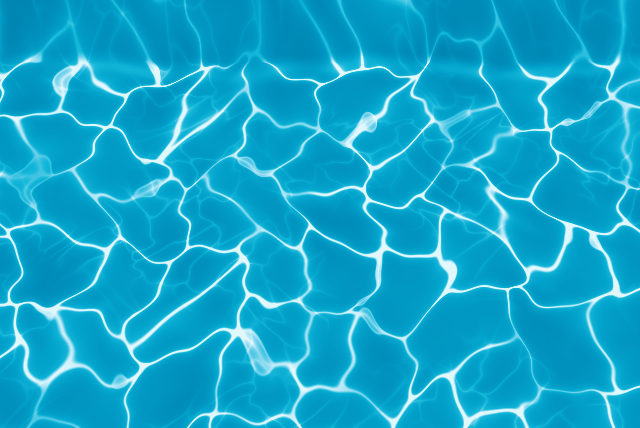
Write a WebGL 1 fragment shader that draws this texture.

```glsl
precision highp float;
// Sunlit swimming pool water: a web of bright caustic lines over turquoise.

uniform vec2 u_resolution;

const vec3 ABYSS = vec3(0.00, 0.50, 0.68);
const vec3 DEEP  = vec3(0.00, 0.56, 0.73);
const vec3 WATER = vec3(0.01, 0.64, 0.80);
const vec3 LIGHT = vec3(0.08, 0.72, 0.85);
const vec3 PALE  = vec3(0.38, 0.80, 0.91);
const vec3 FOAM  = vec3(0.63, 0.88, 0.95);
const vec3 GLINT = vec3(0.88, 0.97, 0.99);
const float WATERLINE = 0.855;

vec2 hash2(vec2 cell) {
  vec2 k = vec2(dot(cell, vec2(127.1, 311.7)), dot(cell, vec2(269.5, 183.3)));
  return fract(sin(k) * 43758.55);
}

// Layered sines that bend the plane without folding it.
vec2 ripple(vec2 p, float amount, float phase) {
  float freq = 1.9;
  for (int i = 0; i < 4; i++) {
    p += amount * sin(freq * p.yx + phase + float(i) * vec2(1.7, 2.9));
    freq *= 1.85;
    amount *= 0.52;
  }
  return p;
}

// Smooth irregular field around 0.5, from rotated sines.
float drift(vec2 p) {
  float sum = 0.0;
  float weight = 0.5;
  for (int i = 0; i < 4; i++) {
    p = mat2(0.8, 0.6, -0.6, 0.8) * p * 1.6 + 0.6 * sin(p.yx) + 1.3;
    sum += weight * sin(p.x) * sin(p.y);
    weight *= 0.6;
  }
  return 0.5 + 0.5 * sum;
}

// Cellular border measure: 0 on the edges, rounded where edges meet.
float cellEdge(vec2 p, float sharpness) {
  vec2 home = floor(p);
  float nearest = 8.0;
  float rest = 0.0;
  for (int j = -1; j <= 1; j++) {
    for (int i = -1; i <= 1; i++) {
      vec2 cell = home + vec2(float(i), float(j));
      vec2 toSite = cell + 0.1 + 0.8 * hash2(cell) - p;
      float d = dot(toSite, toSite);
      rest += exp(-sharpness * max(d, nearest));
      nearest = min(d, nearest);
    }
  }
  return max(-log(rest) / sharpness - nearest, 0.0);
}

// Bright web: thin lines that widen in places into translucent ribbons.
float causticWeb(float edge, float strength, float ribbon) {
  float width = 0.2 * ribbon;
  float core = 1.0 - smoothstep(width, width + 0.07, edge);
  float rim = exp(-pow((edge - width) / 0.045, 2.0)) * ribbon;
  float halo = 0.25 * exp(-edge / 0.2) + 0.22 * strength * exp(-edge / 0.06);
  return halo + strength * core * mix(0.56, 0.3, ribbon) + 0.2 * rim;
}

// Faint finer folds of light inside the cells.
float softFolds(float edge, float strength) {
  return strength * (0.13 * exp(-edge / 0.14) + 0.13 * exp(-edge / 0.04));
}

float ramp(float low, float high, float t) {
  return clamp((t - low) / (high - low), 0.0, 1.0);
}

vec3 waterColor(float t) {
  vec3 color = mix(ABYSS, DEEP, ramp(0.0, 0.12, t));
  color = mix(color, WATER, ramp(0.12, 0.30, t));
  color = mix(color, LIGHT, ramp(0.30, 0.48, t));
  color = mix(color, PALE, ramp(0.48, 0.66, t));
  color = mix(color, FOAM, ramp(0.66, 0.82, t));
  return mix(color, GLINT, ramp(0.82, 1.02, t));
}

void main() {
  vec2 p = gl_FragCoord.xy / u_resolution.y;
  float centre = 0.5 * u_resolution.x / u_resolution.y;

  // Perspective shrinks the cells upward; the far wall stretches them.
  float shore = WATERLINE + 0.012 * sin(p.x * 9.0) + 0.006 * sin(p.x * 31.0);
  float wall = smoothstep(shore - 0.015, shore + 0.02, p.y);
  float y = p.y - 0.6 * max(p.y - WATERLINE, 0.0);
  vec2 q = 5.5 * vec2((p.x - centre) * (1.0 + 0.3 * y), y + 0.3 * y * y);

  // Two warped cellular layers, coarse and fine.
  float edge = cellEdge(ripple(q, 0.2, 0.4) + 7.3, 16.0);
  float fineEdge = cellEdge(ripple(q * 1.55 + 3.1, 0.3, 2.2) + 31.7, 14.0);

  // Slow fields that vary the light.
  float strength = mix(0.35, 1.0, smoothstep(0.22, 0.6, drift(q * 0.9 + 4.0)));
  strength *= 1.0 - 0.5 * wall;
  float ribbon = smoothstep(0.67, 0.85, drift(q * vec2(1.7, 1.1) + 11.0));
  ribbon *= 1.0 - wall;
  float foldStrength = smoothstep(0.36, 0.7, drift(q * 0.8 + 23.0));
  float mottle = drift(q * 1.2 + 40.0) - 0.5;

  float tone = 0.17 + 0.2 * mottle - 0.1 * wall;
  tone += causticWeb(edge, strength, ribbon) * (1.0 - 0.25 * wall);
  tone += softFolds(fineEdge, foldStrength) * (1.0 - 0.4 * wall);

  // Broken glimmer where the floor meets the wall.
  float glimmer = smoothstep(0.4, 0.75, drift(vec2(p.x * 6.0, p.y * 14.0)));
  tone += 0.22 * glimmer * exp(-pow((p.y - shore + 0.02) / 0.018, 2.0));

  gl_FragColor = vec4(waterColor(tone), 1.0);
}
```
